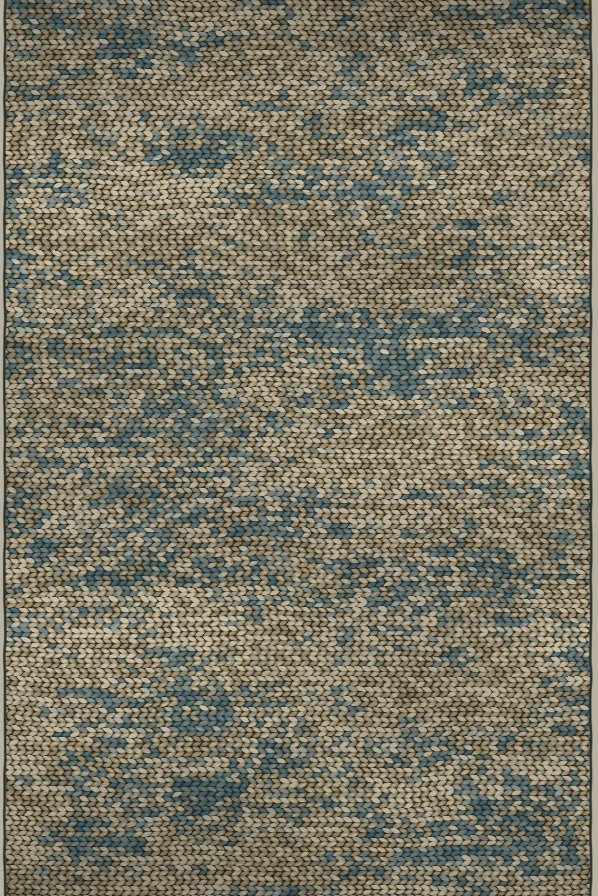
Give the GLSL for this texture, as a WebGL 1 fragment shader.

```glsl
precision highp float;
uniform vec2 u_resolution;

const vec2 STITCHES = vec2(72.0, 90.0);   // repeats across and down
const float SLANT = 0.95;                 // lean of each strand
const vec2 STRAND_SIZE = vec2(0.58, 0.34);
const float ROW_WOBBLE = 0.45;
const float DYE_START = 0.51;
const float DYE_FULL = 0.69;
const float LEFT_EDGE = 0.006;
const float RIGHT_EDGE = 0.990;
const float BINDING_WIDTH = 0.004;

const vec3 GAP = vec3(0.15, 0.13, 0.09);
const vec3 WOOL_SHADE = vec3(0.41, 0.36, 0.26);
const vec3 WOOL = vec3(0.57, 0.52, 0.41);
const vec3 WOOL_LIGHT = vec3(0.75, 0.71, 0.62);
const vec3 BLUE_GAP = vec3(0.10, 0.16, 0.17);
const vec3 BLUE_DEEP = vec3(0.22, 0.33, 0.36);
const vec3 BLUE = vec3(0.34, 0.43, 0.43);
const vec3 BLUE_LIGHT = vec3(0.51, 0.55, 0.53);
const vec3 BINDING = vec3(0.17, 0.19, 0.17);
const vec3 MARGIN = vec3(0.72, 0.70, 0.64);

float hash(vec2 p) {
  return fract(sin(dot(p, vec2(127.1, 311.7))) * 43758.5453);
}

float noise(vec2 p) {
  vec2 i = floor(p);
  vec2 f = fract(p);
  f = f * f * (3.0 - 2.0 * f);
  float low = mix(hash(i), hash(i + vec2(1.0, 0.0)), f.x);
  float high = mix(hash(i + vec2(0.0, 1.0)), hash(i + vec2(1.0)), f.x);
  return mix(low, high, f.y);
}

// Short one-row streaks gathered into broad patches, broken by speckles
float dyeAmount(vec2 stitch, vec2 uv, float speckle) {
  float streak = hash(vec2(stitch.y, 5.0)) * 9.0;
  streak = noise(vec2(stitch.x * 0.30 + streak, stitch.y * 1.0 + 17.5));
  float patches = noise(uv * vec2(6.0, 19.0) + 4.0);
  float dye = 0.42 * streak + 0.28 * patches + 0.30 * speckle;
  return smoothstep(DYE_START, DYE_FULL, dye);
}

vec3 knit(vec2 uv) {
  // Uneven rows, each shifted along its length
  vec2 grid = uv * STITCHES;
  grid.y += ROW_WOBBLE * (noise(uv * vec2(9.0, 14.0)) - 0.5);
  grid.x += 0.5 * (noise(uv * vec2(11.0, 40.0)) - 0.5);
  float row = floor(grid.y);
  float across = fract(grid.y) - 0.5;
  float along = grid.x + hash(vec2(row, 3.0)) + SLANT * abs(across);

  // Two mirrored strands make one chevron
  vec2 stitch = vec2(floor(along), row);
  float side = step(0.0, across);
  vec2 local = vec2(fract(along) - 0.5, abs(across) - 0.25);
  float random = hash(stitch + vec2(side * 37.0, 11.0));
  float speckle = hash(stitch + vec2(side * 19.0, 71.0));
  vec2 size = STRAND_SIZE * (0.88 + 0.22 * random);
  float radius = length(local / size);
  float blur = 0.5 * STITCHES.y / u_resolution.y;
  float body = 1.0 - smoothstep(0.70 - blur, 1.0 + blur, radius);
  float roundness = clamp(1.0 - radius * radius, 0.0, 1.0);

  // Twisted fibres and uneven yarn
  float fibre = noise(vec2(along * 3.0, grid.y * 7.0)) - 0.5;
  float yarn = noise(vec2(grid.x * 0.12, row * 0.8 + 41.0)) - 0.5;
  float light = 0.17 + 0.60 * roundness + 0.42 * (random - 0.5);
  light += 0.40 * fibre + 0.28 * yarn + 0.14 * (side - 0.5);
  light = clamp(light, 0.0, 1.0);

  vec3 wool = mix(WOOL_SHADE, WOOL, smoothstep(0.0, 0.42, light));
  wool = mix(wool, WOOL_LIGHT, smoothstep(0.42, 0.92, light));
  vec3 blue = mix(BLUE_DEEP, BLUE, smoothstep(0.0, 0.45, light));
  blue = mix(blue, BLUE_LIGHT, smoothstep(0.40, 0.95, light));
  float dye = dyeAmount(stitch, uv, speckle);
  blue *= 1.10 - 0.22 * dye;
  vec3 gap = mix(GAP, BLUE_GAP, dye);
  return mix(gap, mix(wool, blue, dye), 0.10 + 0.90 * body);
}

void main() {
  vec2 uv = gl_FragCoord.xy / u_resolution;
  float pixel = 1.0 / u_resolution.x;
  vec3 color = knit(uv);

  // Broad wear and softly darkened ends
  color *= 0.93 + 0.16 * noise(uv * vec2(3.0, 10.0) + 8.0);
  color *= 1.0 - 0.14 * pow(abs(2.0 * uv.y - 1.0), 4.0);

  // Bound sides and narrow outer margin
  float ripple = 0.002 * (noise(vec2(uv.y * 45.0, uv.x + 2.0)) - 0.5);
  float inset = min(uv.x - LEFT_EDGE, RIGHT_EDGE - uv.x) + ripple;
  float inner = smoothstep(BINDING_WIDTH - pixel, BINDING_WIDTH + pixel, inset);
  color = mix(BINDING, color, inner);
  color = mix(MARGIN, color, smoothstep(-pixel, pixel, inset));
  gl_FragColor = vec4(color, 1.0);
}
```
